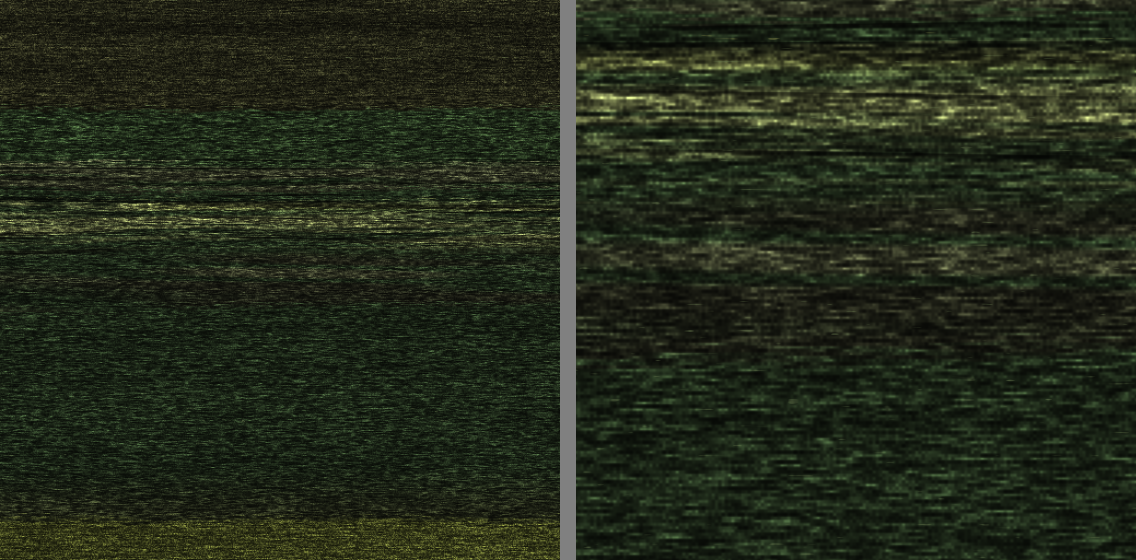
Left, the full canvas; right, a detail of the centre.
A Shadertoy shader for this texture:

```glsl
// Dark olive and green horizontal bands woven from fine short streaks.

float hash(vec2 p) {
    vec3 q = fract(vec3(p.xyx) * 0.1031);
    q += dot(q, q.yzx + 33.33);
    return fract((q.x + q.y) * q.z);
}

float noise(vec2 p) {
    vec2 cell = floor(p), f = fract(p);
    f = f * f * (3.0 - 2.0 * f);
    float low = mix(hash(cell), hash(cell + vec2(1, 0)), f.x);
    float high = mix(hash(cell + vec2(0, 1)), hash(cell + vec2(1, 1)), f.x);
    return mix(low, high, f.y);
}

// One thread of noise along x, shifted at random for each row
float thread(float x, float row) {
    x += 9.0 * hash(vec2(row, 71.0));
    float i = floor(x);
    return mix(hash(vec2(i, row)), hash(vec2(i + 1.0, row)), smoothstep(0.0, 1.0, x - i));
}

float streak(float x, float y) {
    float row = floor(y);
    return mix(thread(x, row), thread(x, row + 1.0), smoothstep(0.0, 1.0, y - row));
}

// Soft window from a to b
float band(float a, float b, float soft, float t) {
    return smoothstep(a - soft, a + soft, t) * (1.0 - smoothstep(b - soft, b + soft, t));
}

void mainImage(out vec4 fragColor, in vec2 fragCoord) {
    vec2 uv = fragCoord / iResolution.xy;

    // Fine streaks, long streaks and single grains
    float y = uv.y * 512.0 - 0.5;
    float fine = streak(uv.x * 115.0, y + 40.0);
    float wide = streak(uv.x * 22.0, y + 900.0);
    float grain = noise(vec2(uv.x * 512.0 - 0.5, y) + 50.0);

    // Depth from the top, with wavering and frayed edges
    float t = 1.0 - uv.y;
    t += 0.012 * (noise(vec2(uv.x * 3.0, t * 18.0)) - 0.5);
    float frayed = t + 0.016 * (wide - 0.5) + 0.008 * (fine - 0.5);

    // Layers of ground colour
    vec3 brown = vec3(0.128, 0.130, 0.080);
    vec3 green = vec3(0.120, 0.168, 0.098);
    vec3 deep = vec3(0.097, 0.134, 0.082);
    vec3 color = mix(brown, green, smoothstep(0.190, 0.200, frayed));
    color = mix(color, deep, smoothstep(0.33, 0.36, frayed));

    // Woven straw-coloured and grey strands across the middle
    float strand = noise(vec2(uv.x * 2.2 + 5.0, t * 75.0 + uv.x));
    float line = noise(vec2(uv.x * 3.0 + 8.0, t * 210.0));
    float weave = 0.6 * strand + 0.4 * line + 0.15 * (wide - 0.5);
    color = mix(color, vec3(0.190, 0.202, 0.138),
        band(0.287, 0.343, 0.004, frayed) * smoothstep(0.15, 0.5, weave));
    color = mix(color, vec3(0.275, 0.292, 0.180),
        band(0.365, 0.450, 0.010, frayed) * smoothstep(0.25, 0.68, weave));
    float wisp = exp(-pow((t - 0.372) / 0.007, 2.0)) * smoothstep(0.18, 0.32, uv.x);
    color = mix(color, vec3(0.33, 0.35, 0.19), 0.75 * wisp * (1.0 - 0.5 * uv.x));

    // Drifting grey lenses beneath the weave
    float lens = noise(vec2(uv.x * 1.8 + 2.0, t * 48.0 - uv.x * 0.8));
    color = mix(color, vec3(0.180, 0.190, 0.130),
        band(0.455, 0.550, 0.010, frayed) * smoothstep(0.42, 0.65, lens));
    color = mix(color, vec3(0.115, 0.112, 0.080),
        0.8 * band(0.455, 0.545, 0.010, frayed) * smoothstep(0.35, 0.15, lens));

    // Lower field: brown creeping in, then the mossy bottom strip
    color = mix(color, brown, 0.65 * smoothstep(0.83, 0.92, frayed));
    float moss = smoothstep(0.920, 0.940, frayed);
    color = mix(color, vec3(0.205, 0.220, 0.095), moss);

    // Dark threads and slow changes of brightness
    float slow = noise(vec2(uv.x * 2.0, t * 38.0) + 30.0);
    color *= 0.88 + 0.24 * slow;
    float middle = band(0.28, 0.46, 0.01, t);
    color *= 1.0 - 0.55 * middle * smoothstep(0.62, 0.85, noise(vec2(uv.x * 2.0, t * 260.0) + 80.0));
    color *= 1.0 - 0.25 * band(0.035, 0.06, 0.012, t);

    // Streak contrast, calmer inside the brown top
    float top = 1.0 - smoothstep(0.15, 0.20, t);
    float tone = mix(1.5, 0.9, max(top, moss)) * (fine - 0.5)
        + 0.65 * (wide - 0.5) + mix(0.75, 1.15, max(top, moss)) * (grain - 0.5);
    color *= exp(tone);

    // Sparse pale glints, thicker along the layer borders
    float border = exp(-pow((t - 0.185) / 0.018, 2.0)) + exp(-pow((t - 0.357) / 0.005, 2.0))
        + exp(-pow((t - 0.925) / 0.012, 2.0));
    float glint = streak(uv.x * 85.0, y + 1700.0) + 0.12 * (wide - 0.5) + 0.07 * border;
    vec3 pale = mix(vec3(0.36, 0.42, 0.27), vec3(0.42, 0.43, 0.23), min(border, 1.0));
    color = mix(color, pale, 0.65 * smoothstep(0.92, 1.02, glint) * (0.4 + 0.6 * grain));

    fragColor = vec4(clamp(color, 0.0, 1.0), 1.0);
}
```
